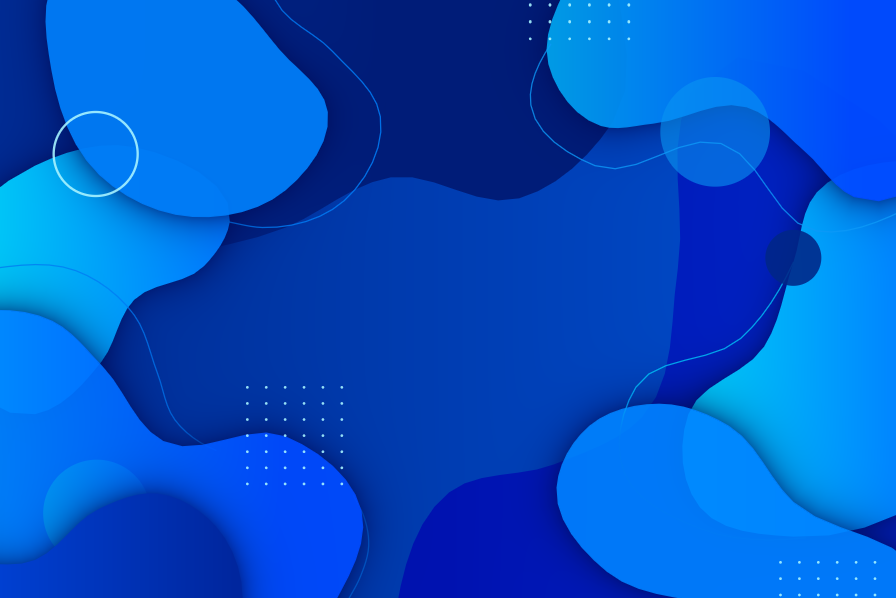
This background is drawn by a WebGL 1 fragment shader. Its source:

```glsl
precision highp float;
uniform vec2 u_resolution;

#define GRID_WIDTH 768.0
#define CURVE_STEPS 6
#define SHADOW_DEPTH 0.5
#define SHADOW_REACH 13.0
#define LINE_WIDTH 1.1
#define DOT_RADIUS 1.15
#define NAVY vec3(0.0, 0.11, 0.47)
#define SHADE vec3(0.0, 0.04, 0.34)
#define CYAN vec3(0.0, 0.77, 0.97)
#define AZURE vec3(0.0, 0.48, 0.96)
#define COBALT vec3(0.0, 0.29, 1.0)
#define PALE vec3(0.65, 0.95, 1.0)

// Direction of the circle through three points, at the middle one
vec2 tangent(vec2 a, vec2 b, vec2 c) {
  vec2 u = b - a, v = c - b;
  return normalize(u / dot(u, u) + v / dot(v, v));
}

// Hermite arc from b to c; field holds squared distance and side
void arc(vec2 p, vec2 a, vec2 b, vec2 c, vec2 d, inout vec2 field) {
  float span = distance(b, c);
  vec2 leave = tangent(a, b, c) * span, arrive = tangent(b, c, d) * span;
  vec2 from = b;
  for (int i = 1; i <= CURVE_STEPS; i++) {
    float t = float(i) / float(CURVE_STEPS), s = 1.0 - t;
    vec2 to = s * s * ((1.0 + 2.0 * t) * b + t * leave)
            + t * t * ((1.0 + 2.0 * s) * c - s * arrive);
    vec2 e = to - from, w = p - from;
    vec2 gap = w - e * clamp(dot(w, e) / dot(e, e), 0.0, 1.0);
    field.x = min(field.x, dot(gap, gap));
    if ((from.y > p.y) != (to.y > p.y) && w.x < w.y * e.x / e.y) field.y = -field.y;
    from = to;
  }
}

vec2 openArcs(vec2 p, vec4 a, vec4 b, vec4 c, vec4 d) {
  vec2 field = vec2(1e9, 1.0);
  arc(p, a.xy, a.zw, b.xy, b.zw, field);
  arc(p, a.zw, b.xy, b.zw, c.xy, field);
  arc(p, b.xy, b.zw, c.xy, c.zw, field);
  arc(p, b.zw, c.xy, c.zw, d.xy, field);
  arc(p, c.xy, c.zw, d.xy, d.zw, field);
  return field;
}

// Signed distance to a closed smooth outline, two points per vec4
float blob(vec2 p, vec4 a, vec4 b, vec4 c, vec4 d) {
  vec2 field = openArcs(p, a, b, c, d);
  arc(p, c.zw, d.xy, d.zw, a.xy, field);
  arc(p, d.xy, d.zw, a.xy, a.zw, field);
  arc(p, d.zw, a.xy, a.zw, b.xy, field);
  return field.y * sqrt(field.x);
}

// Distance to a thin line; the first and last points only steer it
float strand(vec2 p, vec4 a, vec4 b, vec4 c, vec4 d) {
  return sqrt(openArcs(p, a, b, c, d).x) - 0.5 * LINE_WIDTH;
}

float dots(vec2 p, vec2 origin, vec2 pitch) {
  vec2 cell = clamp(floor((p - origin) / pitch + 0.5), vec2(0.0), vec2(5.0, 6.0));
  return length(p - origin - cell * pitch) - DOT_RADIUS;
}

float cover(float d) {
  return clamp(0.5 - d * u_resolution.x / GRID_WIDTH, 0.0, 1.0);
}

vec3 blend(vec2 p, float x0, float x1, vec3 left, vec3 right) {
  return mix(left, right, clamp((p.x - x0) / (x1 - x0), 0.0, 1.0));
}

void paint(inout vec3 color, float d, vec3 fill, float opacity) {
  color = mix(color, fill, cover(d) * opacity);
}

void paintRaised(inout vec3 color, float d, vec3 fill, float opacity) {
  float shadow = SHADOW_DEPTH * exp(-max(d, 0.0) / SHADOW_REACH) * step(-1.0, d);
  color = mix(color, SHADE, shadow);
  paint(color, d, fill, opacity);
}

void main() {
  // Design grid with y pointing down from the top
  vec2 p = vec2(gl_FragCoord.x, u_resolution.y - gl_FragCoord.y) * GRID_WIDTH / u_resolution.x;

  // Backdrop waves
  vec3 color = blend(p, 0.0, 330.0, vec3(0.0, 0.17, 0.58), NAVY);
  paint(color, blob(p, vec4(100, 240, 245, 195), vec4(335, 152, 445, 170), vec4(525, 105, 530, -80), vec4(1000, 300, 100, 800)),
    blend(p, 120.0, 580.0, vec3(0.0, 0.19, 0.61), vec3(0.0, 0.275, 0.76)), 1.0);
  paint(color, blob(p, vec4(592, 80, 581, 230), vec4(550, 358, 475, 398), vec4(385, 422, 340, 520), vec4(700, 700, 900, 300)),
    blend(p, 380.0, 660.0, vec3(0.0, 0.07, 0.69), vec3(0.0, 0.13, 0.76)), 1.0);

  // Upper left
  paintRaised(color, blob(p, vec4(-60, 260, 30, 142), vec4(115, 126, 197, 190), vec4(175, 228, 115, 257), vec4(87, 310, 30, 355)),
    blend(p, 0.0, 190.0, CYAN, vec3(0.0, 0.48, 1.0)), 1.0);
  paint(color, strand(p, vec4(228, -30, 236, 0), vec4(285, 44, 326, 100), vec4(295, 172, 225, 195), vec4(195, 190, 150, 180)), AZURE, 0.9);
  paintRaised(color, blob(p, vec4(48, -20, 44, 60), vec4(85, 150, 165, 186), vec4(245, 163, 281, 96), vec4(240, 43, 190, -10)), AZURE, 0.96);
  paint(color, abs(length(p - vec2(82, 132)) - 36.0) - 1.0, PALE, 0.9);

  // Lower left
  paint(color, strand(p, vec4(-60, 245, -5, 230), vec4(65, 232, 115, 270), vec4(135, 320, 150, 360), vec4(185, 386, 240, 390)), AZURE, 0.75);
  paint(color, strand(p, vec4(290, 400, 303, 425), vec4(312, 443, 316, 468), vec4(309, 494, 298, 515), vec4(290, 530, 280, 550)), AZURE, 0.75);
  paintRaised(color, blob(p, vec4(-30, 268, 45, 275), vec4(88, 314, 140, 378), vec4(245, 374, 310, 438), vec4(285, 520, -60, 560)),
    blend(p, 0.0, 240.0, vec3(0.0, 0.51, 1.0), COBALT), 0.92);
  paint(color, length(p - vec2(83, 440)) - 46.0, blend(p, 40.0, 130.0, vec3(0.0, 0.58, 0.95), vec3(0.0, 0.43, 1.0)), 0.9);
  paintRaised(color, blob(p, vec4(-40, 490, 30, 480), vec4(85, 436, 135, 423), vec4(185, 451, 207, 525), vec4(100, 600, -60, 600)),
    blend(p, 0.0, 200.0, vec3(0.0, 0.25, 0.82), vec3(0.0, 0.15, 0.62)), 1.0);

  // Right side
  paintRaised(color, blob(p, vec4(770, 138, 700, 165), vec4(680, 225, 655, 297), vec4(590, 355, 600, 435), vec4(680, 460, 840, 380)),
    blend(p, 610.0, 770.0, CYAN, vec3(0.0, 0.52, 1.0)), 1.0);
  paintRaised(color, blob(p, vec4(490, -20, 470, 55), vec4(515, 108, 560, 106), vec4(640, 92, 690, 130), vec4(732, 169, 850, 100)),
    blend(p, 470.0, 730.0, vec3(0.0, 0.63, 0.92), COBALT), 0.95);
  paint(color, length(p - vec2(613, 113)) - 47.0, vec3(0.03, 0.58, 0.95), 0.6);
  paint(color, strand(p, vec4(500, 10, 472, 38), vec4(455, 90, 510, 142), vec4(618, 123, 700, 198), vec4(775, 180, 830, 140)), vec3(0.05, 0.6, 0.97), 0.8);
  paintRaised(color, blob(p, vec4(477, 418, 505, 365), vec4(565, 346, 625, 365), vec4(680, 430, 790, 500), vec4(610, 517, 520, 490)),
    vec3(0.0, 0.51, 1.0), 0.9);
  paint(color, strand(p, vec4(690, 200, 680, 225), vec4(635, 290, 545, 332), vec4(535, 405, 600, 453), vec4(690, 461, 800, 420)),
    mix(CYAN, AZURE, smoothstep(320.0, 380.0, p.y)), 0.8);
  paint(color, length(p - vec2(680, 221)) - 24.0, vec3(0.0, 0.15, 0.53), 0.88);

  // Dot grids
  float grid = min(dots(p, vec2(212, 332), vec2(16.2, 13.8)), dots(p, vec2(669, 482), vec2(16.2, 14)));
  grid = min(grid, dots(p, vec2(454.5, -68), vec2(16.9, 14.4)) + step(36.0, p.y));
  grid = min(grid, dots(p, vec2(454.5, 4.5), vec2(16.9, 14.4)) + 9.0 * step(40.0, p.y));
  paint(color, grid, PALE, 0.9);

  gl_FragColor = vec4(color, 1.0);
}
```
